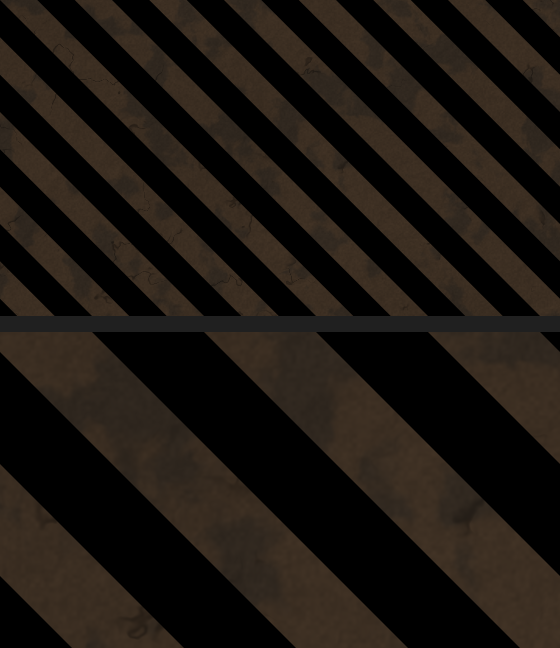
Top, the full canvas; bottom, a detail of the centre.
Write a Shadertoy shader that draws this pattern.

```glsl
// Diagonal bands of weathered brown stone alternating with black.

const float STRIPES_ACROSS = 7.5;   // band pairs per canvas width
const float STONE_SHARE = 0.5;      // part of each pair that is stone
const vec3 GAP_COLOR = vec3(0.0);
const vec3 STONE_COLOR = vec3(0.232, 0.180, 0.132);
const vec3 STAIN_COLOR = vec3(0.180, 0.150, 0.120);
const float STAIN_SCALE = 21.0;     // noise cells per canvas width
const float RELIEF_SCALE = 48.0;
const float RELIEF_STEP = 0.0022;   // sampling offset toward the light
const float RELIEF_STRENGTH = 0.42;
const float CRACK_SCALE = 17.0;
const float CRACK_WIDTH = 0.022;
const float CRACK_DEPTH = 0.30;
const float GRAIN_SCALE = 360.0;
const float GRAIN_STRENGTH = 0.10;

float hash(vec2 cell) {
    uvec2 q = uvec2(ivec2(cell)) * uvec2(1597u, 3571u);
    uint n = (q.x ^ (q.y << 8)) * 747796u + 2891u;
    n = (n ^ (n >> 15)) * 277803u;
    n = (n ^ (n >> 13)) * 668265u;
    return float((n ^ (n >> 16)) & 65535u) / 65535.0;
}

float valueNoise(vec2 p) {
    vec2 cell = floor(p);
    vec2 f = fract(p);
    f = f * f * (3.0 - 2.0 * f);
    float low = mix(hash(cell), hash(cell + vec2(1, 0)), f.x);
    float high = mix(hash(cell + vec2(0, 1)), hash(cell + vec2(1, 1)), f.x);
    return mix(low, high, f.y);
}

float fbm(vec2 p) {
    const mat2 TURN = mat2(0.8, 0.6, -0.6, 0.8);
    float sum = 0.0;
    float amplitude = 0.5;
    for (int i = 0; i < 4; i++) {
        sum += amplitude * valueNoise(p);
        p = TURN * p * 2.03 + 17.3;
        amplitude *= 0.5;
    }
    return sum / 0.9375;
}

// Stone coverage, with positions measured from the top left corner
float stripeMask(vec2 p, float pixel) {
    float phase = (p.x + p.y) * STRIPES_ACROSS;
    float fromCenter = abs(fract(phase - 0.5 * STONE_SHARE + 0.5) - 0.5);
    float edge = 0.5 * STONE_SHARE - fromCenter;
    float pixelPhase = pixel * STRIPES_ACROSS * sqrt(2.0);
    return clamp(edge / pixelPhase + 0.5, 0.0, 1.0);
}

// Broken hairlines along the mid level of a noise field
float cracks(vec2 p) {
    float ridge = abs(fbm(p * CRACK_SCALE + 43.0) - 0.5);
    float line = 1.0 - smoothstep(0.0, CRACK_WIDTH, ridge);
    return line * smoothstep(0.52, 0.68, fbm(p * 13.0 + 71.0));
}

vec3 stone(vec2 p) {
    vec2 warp = vec2(fbm(p * 30.0 + 5.0), fbm(p * 30.0 + 91.0)) - 0.5;
    vec2 q = p + 0.025 * warp;

    // Greyish stains and broad tone drift
    float stain = smoothstep(0.52, 0.68, fbm(q * STAIN_SCALE + 29.0));
    vec3 color = mix(STONE_COLOR, STAIN_COLOR, 0.85 * stain);
    color *= 1.0 + 0.12 * (fbm(p * 7.0 + 11.0) - 0.5);

    // Raised and chipped surface lit from the upper left
    vec2 toLight = RELIEF_STEP * vec2(-0.7, 0.7);
    float slope = fbm(q * RELIEF_SCALE) - fbm((q + toLight) * RELIEF_SCALE);
    color *= 1.0 + RELIEF_STRENGTH * slope;

    color *= 1.0 - CRACK_DEPTH * cracks(q);
    color *= 1.0 + GRAIN_STRENGTH * (valueNoise(p * GRAIN_SCALE) - 0.5);
    return color;
}

void mainImage(out vec4 fragColor, in vec2 fragCoord) {
    vec2 p = (fragCoord - vec2(0.0, iResolution.y)) / iResolution.x;
    float mask = stripeMask(p, 1.0 / iResolution.x);
    fragColor = vec4(mix(GAP_COLOR, stone(p), mask), 1.0);
}
```
